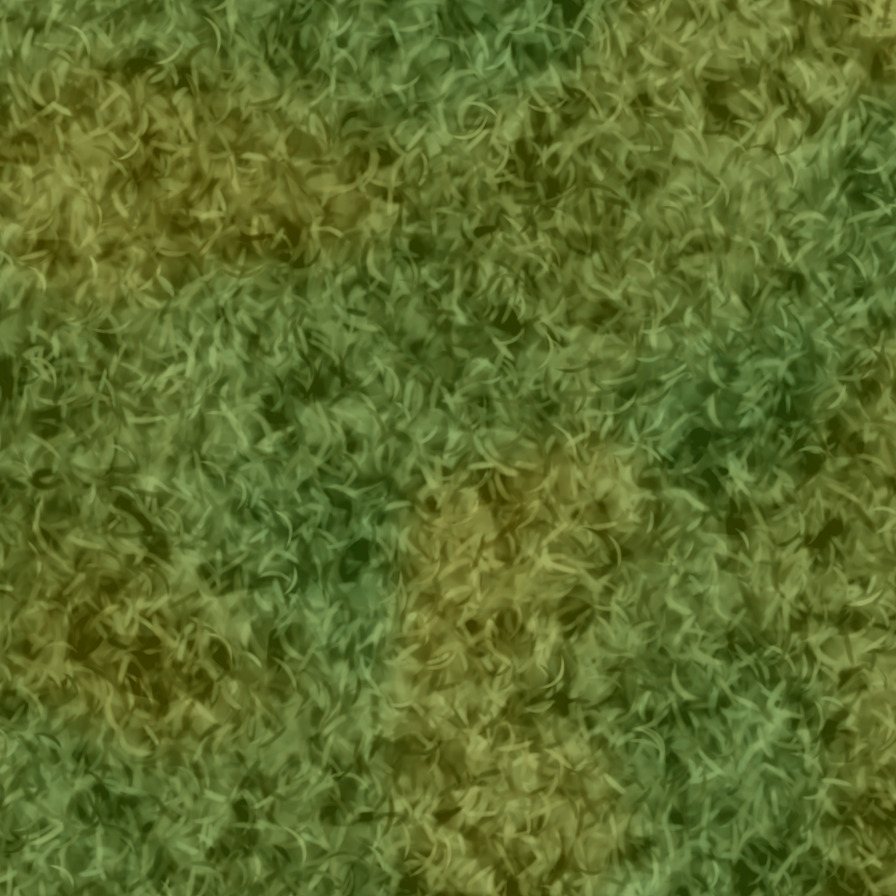
Reproduce this texture procedurally as a WebGL 1 fragment shader.

```glsl
precision highp float;
uniform vec2 u_resolution;

vec3 hash3(vec2 p) {
  vec3 q = fract(p.xyx * vec3(0.1031, 0.1030, 0.0973));
  q += dot(q, q.yxz + 33.33);
  return fract((q.xxy + q.yzz) * q.zyx);
}

// Cellular noise: random cell values blended by distance to jittered centres.
float softCells(vec2 p) {
  vec2 cell = floor(p);
  float total = 0.0;
  float weights = 0.0;
  for (int y = -1; y <= 1; y++) {
    for (int x = -1; x <= 1; x++) {
      vec2 id = cell + vec2(x, y);
      vec3 rnd = hash3(id + 57.0);
      vec2 d = id + 0.15 + 0.7 * rnd.xy - p;
      float w = exp(-6.0 * dot(d, d));
      total += w * rnd.z;
      weights += w;
    }
  }
  return total / weights;
}

// Soft bent blade along the x axis, tapered towards both ends.
float bladeMask(vec2 p, float halfLength, float halfWidth, float bend) {
  float along = abs(p.x) / halfLength;
  float across = abs(p.y + bend * (p.x * p.x - 0.15));
  float width = halfWidth * (1.0 - 0.5 * along * along);
  return (1.0 - smoothstep(0.15 * width, width, across))
       * (1.0 - smoothstep(0.55, 1.0, along));
}

// Lays one sheet of blades over the turf; x is tone, y is warmth.
vec2 addBlades(vec2 turf, vec2 uv, float layer) {
  vec2 p = uv * (25.0 + 2.0 * layer) + layer * vec2(17.3, 9.7);
  vec2 cell = floor(p);
  float lean = 0.45 * sin(uv.x * 8.0 + 3.0 * sin(uv.y * 5.0) + layer);
  for (int y = -1; y <= 1; y++) {
    for (int x = -1; x <= 1; x++) {
      vec2 id = cell + vec2(x, y);
      vec3 place = hash3(id + 31.0 * layer);
      vec3 look = hash3(id + 31.0 * layer + 211.0);
      float angle = 1.5 + lean + 2.4 * (place.z - 0.5);
      float c = cos(angle);
      float s = sin(angle);
      vec2 d = p - id - place.xy;
      vec2 q = vec2(c * d.x + s * d.y, c * d.y - s * d.x);
      float mask = bladeMask(q, mix(0.5, 0.95, look.x),
                             mix(0.13, 0.25, look.y), 1.2 * (look.y - 0.5));
      vec2 shade = vec2(mix(0.1, 0.85, look.z) + 0.02 * layer,
                        0.8 * (look.x - 0.5));
      turf = mix(turf, shade, 0.75 * mask);
    }
  }
  return turf;
}

void main() {
  vec2 uv = gl_FragCoord.xy / u_resolution.y;

  // Shaded thatch under the blades
  vec2 turf = vec2(0.1 + 0.6 * softCells(uv * 38.0), 0.0);
  for (int i = 0; i < 6; i++) {
    turf = addBlades(turf, uv, float(i));
  }

  // Fine mottling, dark pits and broad light patches
  float tone = turf.x + 0.3 * (softCells(uv * 75.0) - 0.5);
  tone -= 0.28 * smoothstep(0.6, 0.88, softCells(uv * 27.0 + 5.0));
  tone += 0.2 * (softCells(uv * 6.0 + 40.0) - 0.5);
  tone = clamp(0.5 + 1.3 * (tone - 0.47), -0.1, 1.15);

  vec3 shadowGreen = vec3(0.22, 0.267, 0.03);
  vec3 sunlitGreen = vec3(0.54, 0.614, 0.338);
  vec3 color = mix(shadowGreen, sunlitGreen, tone);

  // Drift between fresh green and dry olive
  float warmth = softCells(uv * 4.5 + 11.0) - 0.5 + 0.35 * turf.y;
  color += warmth * vec3(0.12, 0.01, -0.04);

  gl_FragColor = vec4(clamp(color, 0.0, 1.0), 1.0);
}
```
